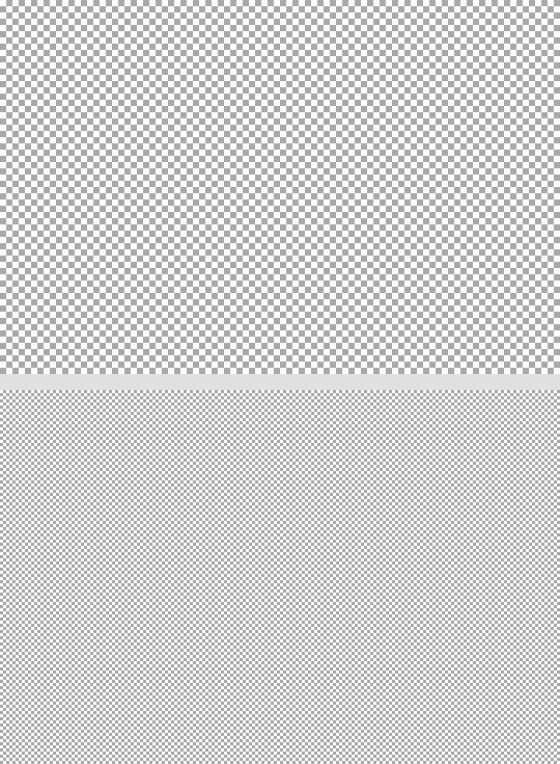
Top, the tile; bottom, the same tile 2 across and 2 down.
Give the GLSL for this pattern, as a Shadertoy shader.

```glsl
// A fine, flat checkerboard of grey and near-white squares, 90 by 60 cells.
// Each axis is a square wave averaged exactly over the pixel; the product
// of the two waves gives the checks. Even cell counts make it tile.

const vec2 CELLS = vec2(90.0, 60.0);   // squares across and down
const vec3 GREY  = vec3(0.66);
const vec3 WHITE = vec3(0.995);

// Integral of a +1/-1 square wave with a period of two cells
vec2 waveIntegral(vec2 x) {
    return 1.0 - abs(mod(x, 2.0) - 1.0);
}

// Square wave on each axis, box filtered over the given width
vec2 filteredWave(vec2 x, vec2 width) {
    vec2 halfWidth = 0.5 * width;
    return (waveIntegral(x + halfWidth) - waveIntegral(x - halfWidth)) / width;
}

void mainImage(out vec4 fragColor, in vec2 fragCoord) {
    // Position and pixel footprint in cells
    vec2 cellsPerPixel = CELLS / iResolution.xy;
    vec2 wave = filteredWave(fragCoord * cellsPerPixel, cellsPerPixel);

    // Grey where both waves agree in sign, starting at the lower left
    float greyCoverage = 0.5 + 0.5 * wave.x * wave.y;
    fragColor = vec4(mix(WHITE, GREY, greyCoverage), 1.0);
}
```
